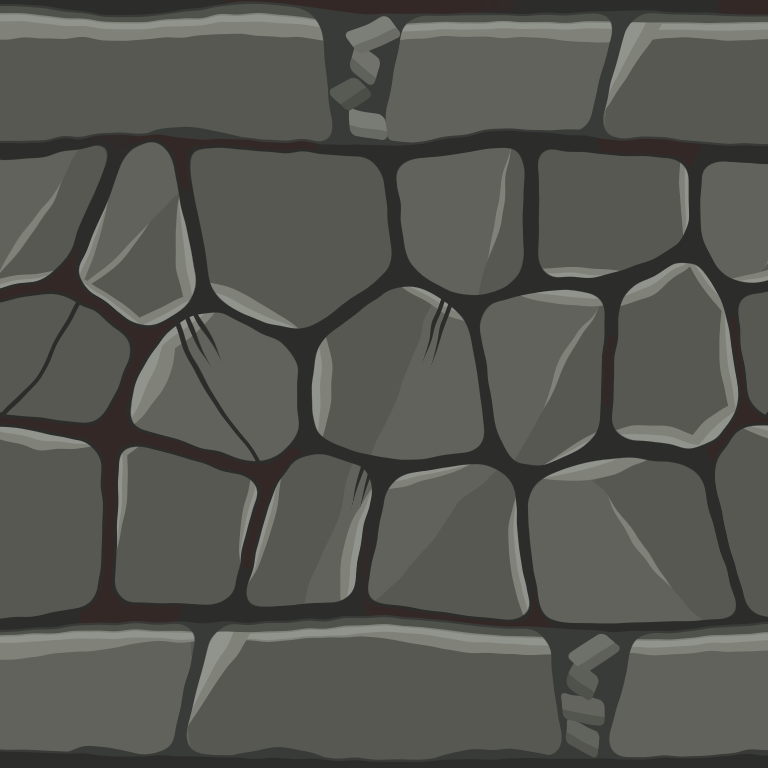
Give the GLSL for this texture, as a Shadertoy shader.

```glsl
// Painted rubble wall between two courses of long dressed blocks.
// Rubble is a weighted Voronoi diagram with rounded cells, lit rims and creases;
// each course is cut by one narrow seam and one wide seam filled with pebbles.

const vec3 STONE  = vec3(0.378, 0.384, 0.355);
const vec3 FACET  = vec3(0.342, 0.347, 0.318);
const vec3 CAP    = vec3(0.31, 0.32, 0.29);
const vec3 LIT    = vec3(0.50, 0.51, 0.48);
const vec3 BRIGHT = vec3(0.57, 0.58, 0.55);
const vec3 SHADE  = vec3(0.22, 0.23, 0.22);
const vec3 MORTAR = vec3(0.172, 0.172, 0.17);
const vec3 RUST   = vec3(0.205, 0.158, 0.148);

vec3 hash3(vec2 p) {
    vec3 q = fract(p.xyx * vec3(0.1031, 0.1030, 0.0973));
    q += dot(q, q.yxz + 33.33);
    return fract((q.xxy + q.yzz) * q.zyx);
}

float noise(vec2 p) {
    vec2 i = floor(p), f = fract(p);
    f = f * f * (3.0 - 2.0 * f);
    return mix(mix(hash3(i).x, hash3(i + vec2(1, 0)).x, f.x),
               mix(hash3(i + vec2(0, 1)).x, hash3(i + vec2(1, 1)).x, f.x), f.y);
}

// Antialiased coverage, one where d is negative
float fill(float d) { return clamp(0.5 - d * iResolution.y, 0.0, 1.0); }

float smin(float a, float b, float k) {
    float h = max(k - abs(a - b), 0.0) / k;
    return min(a, b) - 0.25 * h * h * k;
}

vec2 rotate(vec2 p, float a) {
    return vec2(cos(a) * p.x + sin(a) * p.y, cos(a) * p.y - sin(a) * p.x);
}

vec2 wrapId(vec2 id) { return vec2(mod(id.x, 5.0), id.y); }

// Stone centre in xy, Voronoi weight in z
vec3 site(vec2 id) {
    vec3 h = hash3(wrapId(id) + 7.0);
    vec2 stagger = vec2(0.5 * mod(id.y, 2.0), 0.0);
    return vec3((id + 0.2 + 0.6 * h.xy + stagger) * 0.2, 0.005 * h.z);
}

vec3 rubble(vec2 p) {
    // Find the stone that owns this point
    float column = floor(p.x / 0.2), nearest = 9.0;
    vec2 id = vec2(0);
    for (int j = 1; j <= 3; j++)
    for (int i = -2; i <= 2; i++) {
        vec2 c = vec2(column + float(i), j);
        vec3 s = site(c);
        float f = dot(s.xy - p, s.xy - p) - s.z;
        if (f < nearest) { nearest = f; id = c; }
    }
    vec2 centre = site(id).xy;
    vec3 h = hash3(wrapId(id) + 31.0);
    float gap = 0.005 + 0.008 * noise(p * 7.0);
    float wave = 0.024 * (noise(vec2(p.x * 5.0, 3.0)) - 0.5);
    float edge = min(p.y - 0.195 - wave, 0.81 + wave - p.y);
    float rim = 1.0, core = 1.0;

    // Distance to the rounded outline, and lit strips on chosen sides
    for (int j = 1; j <= 3; j++)
    for (int i = -2; i <= 2; i++) {
        vec2 c = vec2(id.x + float(i), j);
        if (c == id) continue;
        vec3 s = site(c);
        vec2 across = s.xy - centre;
        float e = (dot(s.xy - p, s.xy - p) - s.z - nearest) / (2.0 * length(across));
        edge = smin(edge, e, 0.03);
        vec3 k = hash3(wrapId(id) * vec2(3, 5) + wrapId(c) * vec2(11, 17));
        if (k.x < 0.64) continue;
        float along = dot(p - centre, normalize(vec2(-across.y, across.x)));
        float taper = (along - 0.08 * (k.z - 0.5)) / 0.1;
        float width = mix(0.012, 0.042, k.y * k.y) * (1.0 - taper * taper);
        rim = min(rim, e - gap - width);
        core = min(core, e - gap - 0.42 * width);
    }

    // Facet, crease and cracks share one tilted frame per stone
    vec2 q = rotate(p - centre, mix(-0.9, 0.9, h.y));
    q.x += 0.022 * (noise(q * 14.0 + h.xy * 9.0) - 0.5);
    vec3 col = h.x > 0.5 ? STONE : FACET;
    if (h.z > 0.35) col = mix(col, h.x > 0.5 ? FACET : STONE, fill(q.x));
    if (h.z > 0.5) col = mix(col, LIT, fill(abs(q.x) - 0.004 + 0.8 * q.y * q.y));
    col = mix(col, LIT, fill(rim));
    col = mix(col, BRIGHT, fill(core));
    if (h.z < 0.15) col = mix(col, MORTAR, fill(abs(q.x) - 0.003));
    if (h.x > 0.7) {
        float prongs = abs(abs(q.x - 0.02) - 0.006);
        col = mix(col, MORTAR, fill(prongs - min(0.003, 0.06 * (q.y - 0.05))));
    }

    // Dark joints with rusty patches
    float rust = fill(edge - gap + 0.004) * smoothstep(0.64, 0.66, noise(p * 6.0 + 13.0));
    return mix(mix(MORTAR, RUST, rust), col, fill(gap - edge));
}

vec3 course(vec3 col, vec2 p, float low, float high, float narrow, float wide) {
    float depth = high - p.y, rise = p.y - low;
    float vertical = min(depth, rise);
    col = mix(col, SHADE, fill(-vertical - 0.003));

    // Blocks between the two seams
    float a = fract(p.x - narrow + 0.5) - 0.5 - 0.2 * (rise - 0.08);
    float b = fract(p.x - wide + 0.5) - 0.5;
    float d = smin(min(abs(a) - 0.008, abs(b) - 0.055 + 0.14 * depth), vertical, 0.03);
    vec3 block = fract(p.x - narrow) < fract(wide - narrow) ? FACET : STONE;

    // Lit upper rim, bright line, corner wedge and dull cap
    float top = 0.018 * noise(vec2(p.x * 6.0, high * 30.0));
    float lower = 0.02 + 0.022 * noise(vec2(p.x * 9.0, high * 50.0));
    block = mix(block, LIT, fill(depth - lower));
    block = mix(block, BRIGHT, fill(abs(depth - top - 0.006) - 0.004));
    float corner = a > 0.0 ? a : 1.0;
    block = mix(block, LIT, fill(corner + 0.4 * depth - 0.06));
    block = mix(block, BRIGHT, fill(corner + 0.25 * depth - 0.035));
    block = mix(block, CAP, fill(depth - top));
    block = mix(block, SHADE, fill(rise - 0.06 * (noise(vec2(p.x * 8.0, low + 5.0)) - 0.55)));
    col = mix(col, block, fill(-d));

    // Pebbles stacked in the wide seam
    for (int i = 0; i < 4; i++) {
        vec3 h = hash3(vec2(float(i) + 2.0, wide * 40.0));
        vec2 q = vec2(b - 0.035 * (h.x - 0.5), rise - 0.025 - 0.038 * float(i));
        q = rotate(q, 1.6 * (h.y - 0.5));
        q.x += 0.3 * q.y;
        float pebble = length(max(abs(q) - vec2(0.012 + 0.012 * h.z, 0.009), 0.0)) - 0.008;
        vec3 tone = mix(CAP, LIT, h.x);
        tone = mix(tone, tone * 0.85, fill(q.y + 0.004));
        col = mix(col, tone, fill(pebble));
    }
    return col;
}

void mainImage(out vec4 fragColor, in vec2 fragCoord) {
    vec2 p = fragCoord / iResolution.y;
    // Hand-drawn wobble, broad and fine
    p += 0.022 * (vec2(noise(p * 6.0), noise(p * 6.0 + 40.0)) - 0.5);
    p += 0.004 * (vec2(noise(p * 38.0), noise(p * 38.0 + 70.0)) - 0.5);
    vec3 col = rubble(p);
    col = course(col, p, 0.02, 0.185, 0.25, 0.76);
    col = course(col, p, 0.822, 0.985, 0.79, 0.47);
    fragColor = vec4(col, 1.0);
}
```
